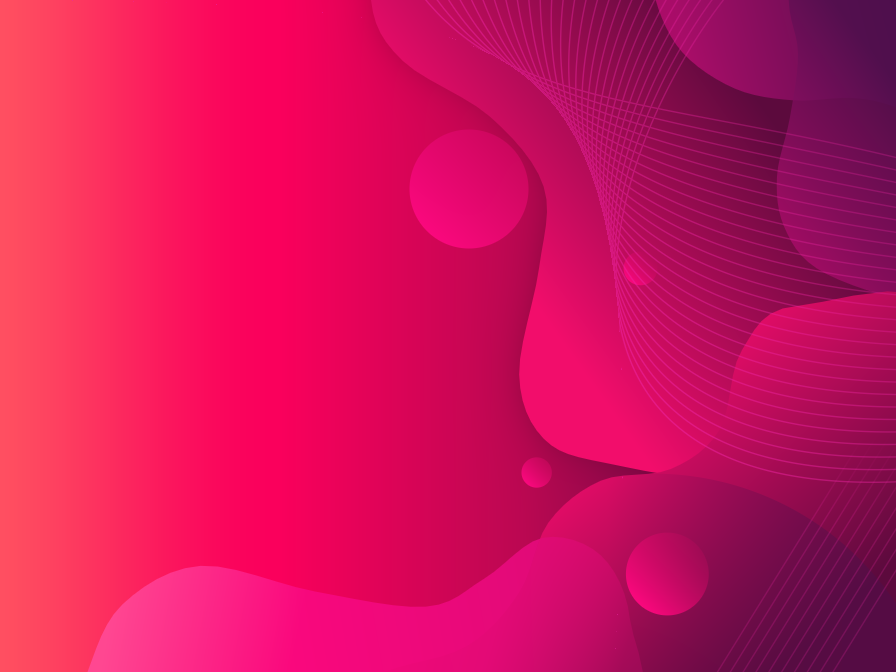
A Shadertoy shader for this background:

```glsl
// Abstract crimson backdrop: translucent blobs, soft discs and a woven mesh of fine lines.

const float HEIGHT = 5.76;   // scene units from bottom to top
const int KNOTS = 12;        // knots of each blob outline
const int CURVE_STEPS = 6;   // straight pieces between two knots
const int MESH_STEPS = 56;   // samples along the mesh curves
const float MESH_LINES = 26.0;
const float HALF_WIDTH = 0.006;
const float HATCH_GAP = 0.11;

const vec3 CORAL = vec3(1.0, 0.33, 0.38);
const vec3 ROSE = vec3(0.98, 0.0, 0.36);
const vec3 CRIMSON = vec3(0.73, 0.03, 0.32);
const vec3 WINE = vec3(0.5, 0.03, 0.28);
const vec3 PINK = vec3(0.95, 0.05, 0.42);
const vec3 HOT = vec3(0.98, 0.03, 0.49);
const vec3 BLUSH = vec3(1.0, 0.28, 0.57);
const vec3 CERISE = vec3(0.88, 0.04, 0.47);
const vec3 PLUM = vec3(0.36, 0.04, 0.24);
const vec3 ORCHID = vec3(0.7, 0.05, 0.43);
const vec3 VIOLET = vec3(0.3, 0.06, 0.3);
const vec3 THREAD = vec3(0.93, 0.14, 0.64);

// Closed blob outlines, two knots per entry
const vec4 CURTAIN[6] = vec4[6](vec4(3.18,5.76,3.45,5.24), vec4(4.2,4.76,4.66,4.16), vec4(4.62,3.46,4.45,2.55),
  vec4(4.66,2.0,5.2,1.79), vec4(6.4,1.66,8.2,2.0), vec4(8.2,6.6,3.3,6.6));
const vec4 HILL[6] = vec4[6](vec4(3.3,0.0,4.0,0.22), vec4(4.45,0.68,4.7,1.28), vec4(5.15,1.64,5.75,1.74),
  vec4(6.17,2.08,6.36,2.76), vec4(6.85,3.14,8.3,2.9), vec4(8.3,-0.6,2.8,-0.3));
const vec4 WAVE[6] = vec4[6](vec4(0.75,0.0,1.05,0.58), vec4(1.72,0.91,2.7,0.69), vec4(3.65,0.56,4.15,0.8),
  vec4(4.65,1.15,5.15,1.0), vec4(5.4,0.45,5.3,-0.4), vec4(3.0,-0.6,0.6,-0.6));
const vec4 CANOPY[6] = vec4[6](vec4(5.62,5.76,5.85,5.31), vec4(6.3,5.0,6.8,4.9), vec4(7.3,4.92,7.68,4.84),
  vec4(8.2,4.6,8.4,5.5), vec4(8.2,6.5,7.0,6.6), vec4(6.0,6.5,5.6,6.2));
const vec4 DROP[6] = vec4[6](vec4(6.76,5.76,6.84,5.3), vec4(6.77,4.75,6.66,4.25), vec4(6.72,3.82,7.0,3.46),
  vec4(7.68,3.2,8.4,3.1), vec4(8.6,4.5,8.4,6.0), vec4(7.6,6.6,6.8,6.5));

vec2 p;    // current point in scene units
float px;  // size of one pixel

float cross2(vec2 a, vec2 b) { return a.x * b.y - a.y * b.x; }
float cover(float d) { return clamp(0.5 - d / px, 0.0, 1.0); }

// Position along the axis from (x0, y0) to (x1, y1), 0 to 1
float ramp(float x0, float y0, float x1, float y1) {
  vec2 a = vec2(x0, y0), axis = vec2(x1, y1) - a;
  return clamp(dot(p - a, axis) / dot(axis, axis), 0.0, 1.0);
}

vec2 knotAt(vec4 k[6], int i) {
  vec4 pair = k[i % KNOTS / 2];
  return i % 2 == 0 ? pair.xy : pair.zw;
}

vec2 catmullRom(vec2 a, vec2 b, vec2 c, vec2 d, float t) {
  return b + 0.5 * t * (c - a + t * (2.0 * a - 5.0 * b + 4.0 * c - d + t * (3.0 * (b - c) + d - a)));
}

vec2 bezier(vec2 a, vec2 b, vec2 c, vec2 d, float t) {
  float u = 1.0 - t;
  return u * u * u * a + 3.0 * u * t * (u * b + t * c) + t * t * t * d;
}

// Signed distance to a smooth outline, negative inside
float blob(vec4 k[6]) {
  float nearest = 1e3, side = 1.0;
  vec2 a = knotAt(k, 0);
  for (int i = 0; i < KNOTS; i++) {
    vec2 k0 = knotAt(k, i + KNOTS - 1), k1 = knotAt(k, i), k2 = knotAt(k, i + 1), k3 = knotAt(k, i + 2);
    for (int j = 1; j <= CURVE_STEPS; j++) {
      vec2 b = catmullRom(k0, k1, k2, k3, float(j) / float(CURVE_STEPS));
      vec2 e = b - a, w = p - a, off = w - e * clamp(dot(w, e) / dot(e, e), 0.0, 1.0);
      nearest = min(nearest, dot(off, off));
      if ((a.y > p.y) != (b.y > p.y) && w.x < e.x * w.y / e.y) side = -side;
      a = b;
    }
  }
  return side * sqrt(nearest);
}

// Border curves between which the mesh lines are blended
vec2 meshA(float t) { return bezier(vec2(3.65, 5.76), vec2(4.4, 4.86), vec2(5.6, 4.91), vec2(7.68, 4.41), t); }
vec2 meshB(float t) { return bezier(vec2(6.2, 5.76), vec2(5.05, 4.26), vec2(4.45, 1.51), vec2(7.68, 1.63), t); }
float meshSide(float t) { return cross2(p - meshA(t), meshB(t) - meshA(t)); }

// Finds each rung of the mesh through p, then the closest line on it
float mesh() {
  float ink = 0.0, dt = 1.04 / float(MESH_STEPS), t0 = -0.02, f0 = meshSide(t0), h = 0.005;
  for (int i = 0; i < MESH_STEPS; i++) {
    float f1 = meshSide(t0 + dt);
    if (f0 * f1 < 0.0) {
      float t = t0 + dt * f0 / (f0 - f1);
      t -= meshSide(t) * dt / (f1 - f0);
      vec2 a = meshA(t), rung = meshB(t) - a;
      float s = dot(p - a, rung) / dot(rung, rung), lane = s * MESH_LINES;
      vec2 along = normalize(mix(meshA(t + h) - meshA(t - h), meshB(t + h) - meshB(t - h), s));
      float gap = abs(cross2(rung, along)) / MESH_LINES;
      ink = max(ink, cover(abs(lane - clamp(round(lane), 0.0, MESH_LINES)) * gap - HALF_WIDTH));
    }
    t0 += dt;
    f0 = f1;
  }
  return ink;
}

// Disc fading from its lower left to its upper right
vec3 disc(vec3 under, float x, float y, float r, float fade) {
  float q = 0.7 * r, t = ramp(x - q, y - q, x + q, y + q);
  return mix(under, mix(HOT, CRIMSON, 0.6 * t), cover(length(p - vec2(x, y)) - r) * (1.0 - fade * t));
}

void mainImage(out vec4 fragColor, in vec2 fragCoord) {
  px = HEIGHT / iResolution.y;
  p = fragCoord * px;

  // Horizontal backdrop
  vec3 col = mix(CORAL, ROSE, smoothstep(-0.4, 2.4, p.x));
  col = mix(col, CRIMSON, ramp(2.4, 0.0, 4.5, 0.0));
  col = mix(col, WINE, ramp(4.5, 0.0, 5.8, 0.0));
  // Curtain with a faint shadow
  float d = blob(CURTAIN);
  col *= 1.0 - 0.1 * exp(-7.0 * max(d, 0.0));
  col = mix(col, mix(PINK, PLUM, ramp(4.9, 2.7, 7.0, 4.2)), cover(d));
  // Upper right corner
  col = mix(col, mix(ORCHID, VIOLET, ramp(5.9, 5.1, 7.8, 5.6)), 0.88 * cover(blob(CANOPY)));
  col = mix(col, mix(ORCHID, VIOLET, ramp(6.5, 3.9, 7.8, 4.9)), 0.75 * cover(blob(DROP)));
  // Hill with a dark arc inside
  float hill = cover(blob(HILL)), arc = cover(length(p - vec2(5.6, -0.8)) - 2.5);
  vec3 tint = mix(PINK, PLUM, ramp(5.6, 2.6, 7.4, 0.7));
  col = mix(col, mix(tint, VIOLET, 0.45 * arc * ramp(5.2, 0.0, 7.4, 0.0)), hill);
  // Bottom wave, see-through over the hill
  tint = mix(BLUSH, HOT, ramp(0.9, 0.3, 2.5, 0.0));
  tint = mix(tint, CERISE, ramp(2.5, 0.0, 4.8, 0.4));
  float veil = 1.0 - hill * mix(0.12, 0.75, ramp(4.3, 0.6, 5.4, 0.3));
  col = mix(col, tint, veil * cover(blob(WAVE)));
  // Discs
  col = disc(col, 4.02, 4.14, 0.51, 0.25);
  col = disc(col, 4.6, 1.71, 0.13, 0.45);
  col = disc(col, 5.72, 0.84, 0.355, 0.8);
  col = disc(col, 5.49, 3.46, 0.145, 1.0);
  // Woven lines, then a slanted hatch
  col = mix(col, THREAD, mesh() * mix(0.6, 0.28, ramp(5.2, 2.0, 7.6, 3.6)));
  float lane = (p.x - p.y * 0.62 - 6.15) / HATCH_GAP;
  d = abs(lane - clamp(round(lane), 0.0, 9.0)) * HATCH_GAP * 0.85;
  col = mix(col, THREAD, 0.22 * cover(d - HALF_WIDTH) * (1.0 - smoothstep(1.2, 2.1, p.y)));
  fragColor = vec4(col, 1.0);
}
```
